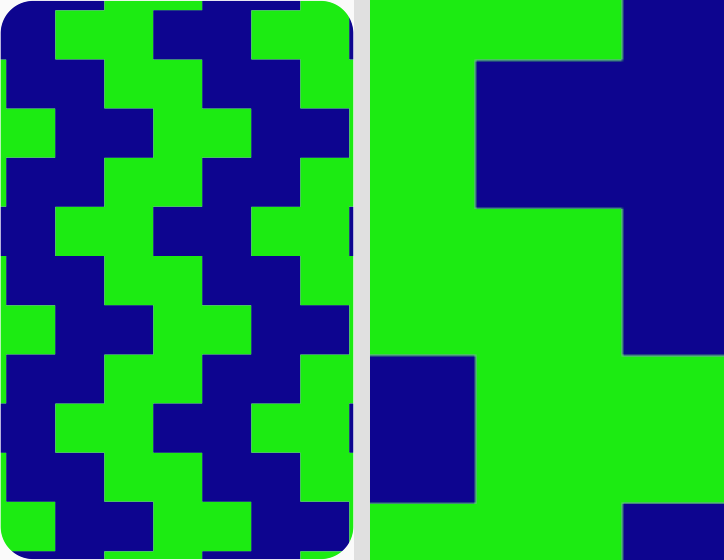
Left: the whole. Right: its middle third, enlarged.
Give the GLSL for this pattern, as a WebGL 1 fragment shader.

```glsl
precision highp float;

uniform vec2 u_resolution;

// 1.0 on a blue band, 0.0 on a green one; p is in canvas heights
float blueBand(vec2 p) {
  vec2 cell = floor(vec2((p.x - 0.0111) / 0.0875, (0.9818 - p.y) / 0.0878));
  // Each row steps one cell right, then back, every four rows
  float shift = 1.0 - abs(mod(cell.y, 4.0) - 2.0);
  return 1.0 - step(1.5, mod(cell.x - shift, 4.0));
}

float roundedBox(vec2 p, vec2 halfSize, float radius) {
  vec2 q = abs(p) - halfSize + radius;
  return length(max(q, 0.0)) + min(max(q.x, q.y), 0.0) - radius;
}

void main() {
  vec2 p = gl_FragCoord.xy / u_resolution.y;
  float pixel = 1.0 / u_resolution.y;

  // Average a small square of samples to soften the steps
  float footprint = max(pixel, 0.0022);
  float blue = 0.0;
  for (int j = 0; j < 4; j++) {
    for (int i = 0; i < 4; i++) {
      vec2 offset = (vec2(float(i), float(j)) - 1.5) / 4.0;
      blue += blueBand(p + offset * footprint) / 16.0;
    }
  }
  vec3 color = mix(vec3(0.11, 0.92, 0.07), vec3(0.05, 0.02, 0.56), blue);

  // Pale seam along the green side of each step
  color += 1.4 * blue * (1.0 - blue) * (1.0 - blue) * vec3(1.0, 0.35, 1.0);

  // Rounded card on a near-white ground
  vec2 center = 0.5 * u_resolution / u_resolution.y;
  float card = roundedBox(p - center, center - vec2(0.0012, 0.0016), 0.058);
  color = mix(color, vec3(0.98), smoothstep(-0.6 * pixel, 0.6 * pixel, card));

  gl_FragColor = vec4(color, 1.0);
}
```
